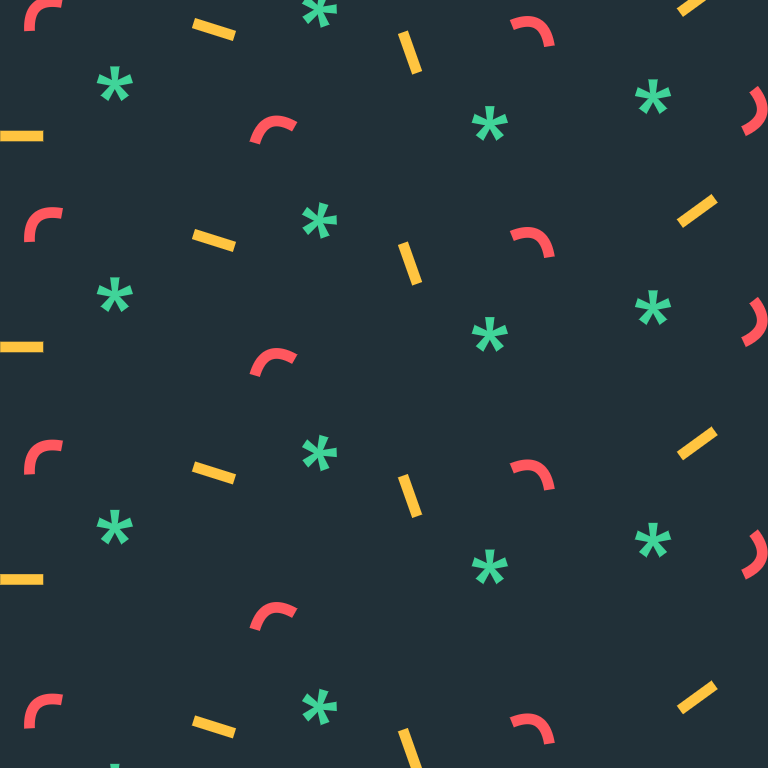
Reproduce this pattern procedurally as a three.js fragment shader.

```glsl
varying vec2 vUv;

const vec3 SLATE = vec3(0.13, 0.19, 0.22);
const vec3 GREEN = vec3(0.25, 0.83, 0.60);
const vec3 YELLOW = vec3(1.0, 0.77, 0.25);
const vec3 RED = vec3(1.0, 0.34, 0.37);

const int ROWS = 4;
const float ROW_PITCH = 0.2747;   // drop from the first row to the second
const float PITCH_GROWTH = 0.028; // extra drop added at each further row

const float STAR_ARMS = 5.0;
const float STAR_REACH = 0.0229;
const float ARM_ROOT = 0.0032;    // half widths of an arm
const float ARM_TIP = 0.0061;
const vec2 BAR_HALF = vec2(0.028, 0.0069);
const float ARC_SPAN = 0.0281;    // half the chord
const float ARC_RISE = 0.0177;
const float ARC_HALF_WIDTH = 0.007;

const float TAU = 6.28319;

// Point relative to a motif's centre, turned by its angle in degrees
vec2 toLocal(vec2 p, vec2 centre, float degrees) {
  float a = radians(degrees);
  float c = cos(a);
  float s = sin(a);
  p -= centre;
  return vec2(c * p.x + s * p.y, c * p.y - s * p.x);
}

// Star of flaring, flat-ended arms
float star(vec2 p, vec2 centre, float degrees) {
  vec2 q = toLocal(p, centre, degrees);
  float sector = TAU / STAR_ARMS;
  float a = mod(atan(q.y, q.x) + 0.5 * sector, sector) - 0.5 * sector;
  q = length(q) * vec2(cos(a), sin(a));
  float halfWidth = mix(ARM_ROOT, ARM_TIP, q.x / STAR_REACH);
  return max(abs(q.y) - halfWidth, q.x - STAR_REACH);
}

float bar(vec2 p, vec2 centre, float degrees) {
  vec2 e = abs(toLocal(p, centre, degrees)) - BAR_HALF;
  return max(e.x, e.y);
}

// Parabolic stroke with square ends; Newton steps find the nearest point
float arc(vec2 p, vec2 centre, float degrees) {
  vec2 q = toLocal(p, centre, degrees);
  float bend = -2.0 * ARC_RISE / (ARC_SPAN * ARC_SPAN);
  float x = clamp(q.x, -ARC_SPAN, ARC_SPAN);
  float slope = 0.0;
  vec2 nearest = vec2(0.0);
  for (int i = 0; i < 5; i++) {
    slope = bend * x;
    nearest = vec2(x, ARC_RISE + 0.5 * bend * x * x);
    vec2 gap = nearest - q;
    float curvature = max(1.0 + slope * slope + gap.y * bend, 0.2);
    x -= (gap.x + gap.y * slope) / curvature;
  }
  float pastEnd = (abs(x) - ARC_SPAN) * sqrt(1.0 + slope * slope);
  return max(length(q - nearest) - ARC_HALF_WIDTH, pastEnd);
}

float stars(vec2 p) {
  float d = star(p, vec2(0.1495, -0.1094), 90.0);
  d = min(d, star(p, vec2(0.4155, -0.0125), 2.0));
  d = min(d, star(p, vec2(0.6378, -0.1611), 90.0));
  return min(d, star(p, vec2(0.8503, -0.1263), 90.0));
}

float bars(vec2 p) {
  float d = bar(p, vec2(0.0283, -0.1771), 0.0);
  d = min(d, bar(p, vec2(0.2786, -0.0384), -17.5));
  d = min(d, bar(p, vec2(0.5339, -0.0684), -70.5));
  return min(d, bar(p, vec2(0.9079, 0.0), 36.0));
}

float arcs(vec2 p) {
  float d = arc(p, vec2(0.0596, -0.0218), 41.2);
  d = min(d, arc(p, vec2(0.3577, 0.0991), 22.0));
  d = min(d, arc(p, vec2(0.6909, -0.0464), -29.4));
  return min(d, arc(p, vec2(0.9747, -0.1435), -103.5));
}

float coverage(float d, float pixel) {
  return clamp(0.5 - d / pixel, 0.0, 1.0);
}

void main() {
  float pixel = max(fwidth(vUv.x), 0.00001);
  vec3 colour = SLATE;

  // Rows hang from the top edge, each gap wider than the last
  for (int i = 0; i < ROWS; i++) {
    float row = float(i);
    float drop = row * ROW_PITCH + 0.5 * row * (row - 1.0) * PITCH_GROWTH;
    vec2 p = vec2(vUv.x, vUv.y - 1.0 + drop);
    colour = mix(colour, GREEN, coverage(stars(p), pixel));
    colour = mix(colour, YELLOW, coverage(bars(p), pixel));
    colour = mix(colour, RED, coverage(arcs(p), pixel));
  }

  gl_FragColor = vec4(colour, 1.0);
}
```
